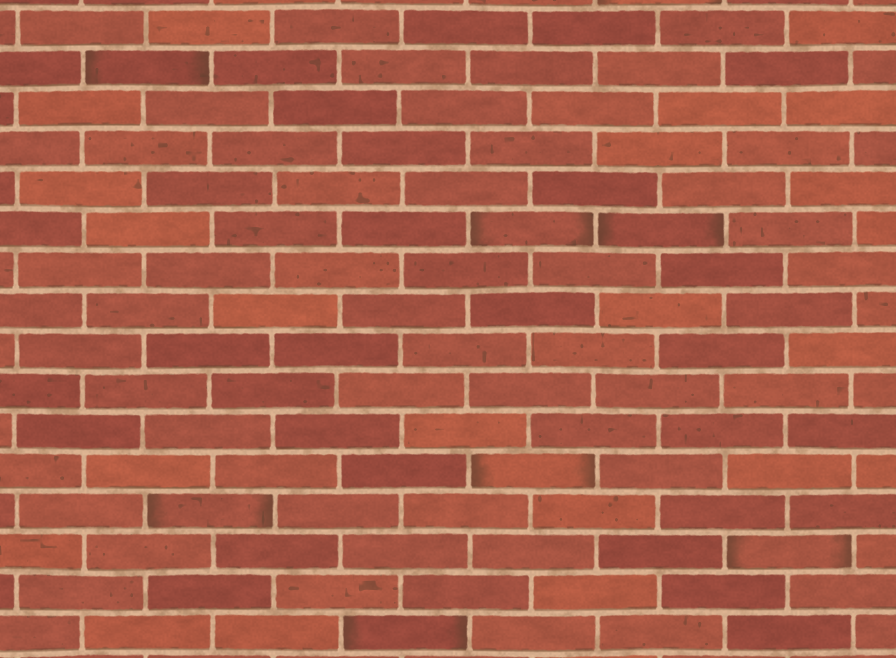
Give the GLSL for this texture, as a WebGL 1 fragment shader.

```glsl
precision highp float;
// Running-bond brick wall: long red bricks in thin beige mortar, staggered by half a brick.
// Each pixel finds its course and nearest upright joint, then a ragged rounded-box distance
// separates brick from mortar; hashes and noise add tone, shadow, stains and chips.

uniform vec2 u_resolution;

// Layout, in canvas heights
const float COURSE_HEIGHT = 0.0613;
const float BRICK_PITCH = 0.195;
const float TOP_OFFSET = 0.0124;
const float EVEN_PHASE = 0.127;     // in brick pitches
const float ODD_PHASE = 0.645;
const float BED_HALF = 0.0041;      // half width of level joints
const float UPRIGHT_HALF = 0.0036;  // half width of upright joints
const float SHADOW_WIDTH = 0.0024;  // shaded strip under each brick
const float CORNER_RADIUS = 0.0035;
const float RAGGEDNESS = 0.0026;
const float SOFTNESS = 0.0007;

// Irregularity
const float COURSE_WAVE = 0.07;
const float COURSE_SHIFT = 0.025;
const float JOINT_JITTER = 0.022;
const float STAIN_CHANCE = 0.07;
const float ORANGE_CHANCE = 0.10;

// Colours
const vec3 BRICK = vec3(0.645, 0.328, 0.258);
const vec3 BRICK_DARK = vec3(0.575, 0.272, 0.228);
const vec3 BRICK_ORANGE = vec3(0.735, 0.375, 0.265);
const vec3 MORTAR = vec3(0.845, 0.685, 0.555);
const vec3 MORTAR_DIRTY = vec3(0.74, 0.58, 0.45);
const vec3 SHADOW = vec3(0.50, 0.345, 0.235);
const vec3 STAIN = vec3(0.36, 0.25, 0.18);

float hash(vec2 p) {
  vec3 q = fract(vec3(p.xyx) * 0.1031);
  q += dot(q, q.yzx + 33.33);
  return fract((q.x + q.y) * q.z);
}

float noise(vec2 p) {
  vec2 i = floor(p), f = fract(p);
  f = f * f * (3.0 - 2.0 * f);
  return mix(mix(hash(i), hash(i + vec2(1.0, 0.0)), f.x),
             mix(hash(i + vec2(0.0, 1.0)), hash(i + vec2(1.0, 1.0)), f.x), f.y);
}

float fbm(vec2 p) {
  float sum = 0.0, weight = 0.5;
  for (int i = 0; i < 4; i++) {
    sum += weight * noise(p);
    p = p * 2.03 + 17.1;
    weight *= 0.5;
  }
  return sum / 0.9375;
}

// Brick face: tone per brick, streaky mottling, specks and an occasional stained end
vec3 brickColor(vec2 p, vec2 id, float endDistance) {
  float tone = hash(id + 41.0);
  vec3 color = mix(BRICK, BRICK_DARK, 0.75 * smoothstep(0.45, 1.0, tone));
  color = mix(color, BRICK_ORANGE, 0.3 * smoothstep(0.4, 0.0, tone));
  color = mix(color, BRICK_ORANGE, 0.65 * step(hash(id + 73.0), ORANGE_CHANCE));
  color *= 0.92 + 0.16 * fbm(p * vec2(35.0, 70.0) + id * 5.0);
  color *= 0.97 + 0.06 * noise(p * 330.0);
  color = mix(color, STAIN, 0.45 * smoothstep(0.86, 0.96, noise(p * 95.0 + 9.0)) * step(0.6, hash(id + 19.0)));
  float reach = 0.035 * (0.5 + fbm(p * 60.0));
  float stained = step(hash(id + 107.0), STAIN_CHANCE);
  return mix(color, STAIN, 0.6 * stained * smoothstep(reach, 0.0, endDistance));
}

void main() {
  vec2 p = gl_FragCoord.xy / u_resolution.y;
  float blur = 0.75 / u_resolution.y + SOFTNESS;

  // Course, counted from the top, with gently wavy beds
  float y = (1.0 - p.y - TOP_OFFSET) / COURSE_HEIGHT + COURSE_WAVE * (noise(p * vec2(6.0, 9.0)) - 0.5);
  float row = floor(y);
  float below = (y - row) * COURSE_HEIGHT;
  float above = COURSE_HEIGHT - below;

  // Nearest upright joint and the brick beside it
  float phase = mix(EVEN_PHASE, ODD_PHASE, mod(row, 2.0));
  float x = p.x / BRICK_PITCH - phase - COURSE_SHIFT * (hash(vec2(row, 3.0)) - 0.5);
  float joint = floor(x + 0.5);
  float side = x - joint - JOINT_JITTER * (hash(vec2(joint, row) + 11.0) - 0.5);
  vec2 id = vec2(side < 0.0 ? joint - 1.0 : joint, row);

  // Distance to the ragged brick outline, positive in the mortar
  float endDistance = abs(side) * BRICK_PITCH - UPRIGHT_HALF;
  float bedDistance = min(below - BED_HALF, above - BED_HALF - SHADOW_WIDTH);
  vec2 inset = vec2(endDistance, bedDistance);
  float edge = length(max(CORNER_RADIUS - inset, 0.0)) - CORNER_RADIUS;
  edge += RAGGEDNESS * (fbm(p * 110.0) - 0.5);

  // Mortar, shaded where it tucks under the brick above
  vec3 mortar = mix(MORTAR_DIRTY, MORTAR, smoothstep(0.2, 0.55, fbm(p * 45.0 + 5.0)));
  mortar *= 0.96 + 0.08 * noise(p * 300.0);
  float depth = 0.35 + 0.6 * noise(vec2(p.x * 14.0, row * 7.3));
  float tucked = step(above, below) * smoothstep(BED_HALF - blur, BED_HALF + blur, above);
  mortar = mix(mortar, SHADOW, depth * tucked * smoothstep(0.0, 0.003, endDistance));

  // Brick, with worn dark chips along its lower edge
  vec3 brick = brickColor(p, id, endDistance);
  float chips = smoothstep(0.52, 0.75, noise(p * vec2(75.0, 40.0) + 31.0));
  float lowerEdge = smoothstep(0.004, 0.0, above - BED_HALF - SHADOW_WIDTH);
  brick = mix(brick, STAIN, 0.5 * chips * lowerEdge);

  gl_FragColor = vec4(mix(brick, mortar, smoothstep(-blur, blur, edge)), 1.0);
}
```
